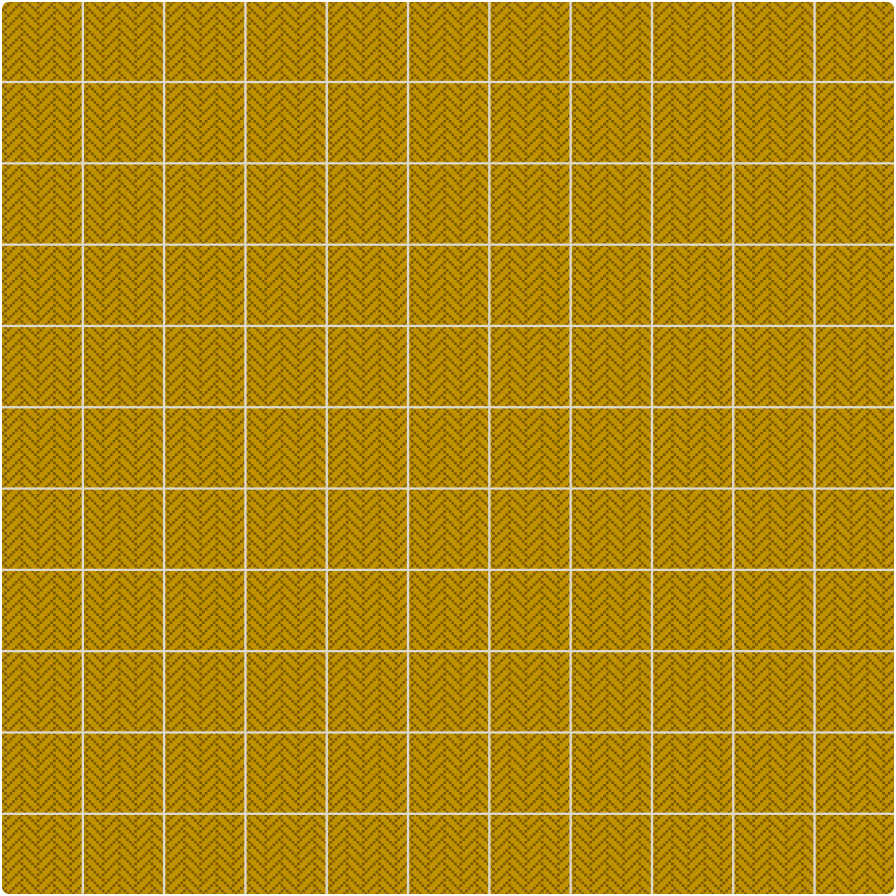
Write a Shadertoy shader that draws this pattern.

```glsl
// Golden interlocked herringbone of dotted diagonals, ruled by a pale square grid.

const float RULES        = 11.02;               // ruled squares across the canvas
const vec2  ORIGIN       = vec2(0.0185, 0.011); // first square, in squares
const float RULE_WIDTH   = 0.0026;              // canvas units
const float THREADS      = 30.0;                // threads per ruled square
const float STROKE_RUN   = 6.0;                 // threads across one diagonal stroke
const float STROKE_RISE  = 4.0;                 // threads between stacked strokes
const float MARGIN       = 0.0022;              // canvas units
const float CORNER       = 0.008;               // canvas units
const int   SAMPLES      = 4;                   // weave samples per pixel side

const vec3 GOLD  = vec3(0.758, 0.572, 0.000);
const vec3 BROWN = vec3(0.480, 0.354, 0.000);
const vec3 RULE  = vec3(0.865, 0.850, 0.810);
const vec3 PAPER = vec3(1.0);

// Ruled-grid coordinates: one unit per square
vec2 toSquares(vec2 fragPos) {
    return fragPos / iResolution.xy * RULES - ORIGIN;
}

// 1 on a dark stitch, 0 elsewhere: zigzags whose strokes overrun each turn
float stitch(vec2 thread) {
    vec2 cell = floor(thread);
    float fold = abs(mod(cell.x + 0.5, 2.0 * STROKE_RUN) - 0.5 - STROKE_RUN);
    float phase = floor(mod(cell.y + fold + 0.5, STROKE_RISE));
    bool onStroke = phase == 0.0;
    bool pastTurn = floor(mod(cell.x + 0.5, STROKE_RUN)) == 1.0;
    bool onOverrun = pastTurn && phase == 0.5 * STROKE_RISE;
    return (onStroke || onOverrun) ? 1.0 : 0.0;
}

// Signed distance to a box with rounded corners
float roundedBox(vec2 p, vec2 halfSize, float radius) {
    vec2 q = abs(p) - halfSize + radius;
    return length(max(q, 0.0)) + min(max(q.x, q.y), 0.0) - radius;
}

// Area coverage of a shape from its signed distance
float coverage(float dist, float pixel) {
    return clamp(0.5 - dist / pixel, 0.0, 1.0);
}

void mainImage(out vec4 fragColor, in vec2 fragCoord) {
    vec2 uv = fragCoord / iResolution.xy;
    float pixel = 1.0 / min(iResolution.x, iResolution.y);

    // Weave, averaged over the pixel
    float dark = 0.0;
    for (int j = 0; j < SAMPLES; j++) {
        for (int i = 0; i < SAMPLES; i++) {
            vec2 offset = (vec2(i, j) + 0.5) / float(SAMPLES) - 0.5;
            dark += stitch(toSquares(fragCoord + offset) * THREADS);
        }
    }
    dark /= float(SAMPLES * SAMPLES);
    vec3 color = mix(GOLD, BROWN, dark);

    // Ruled grid, with no line on the outer edges
    vec2 square = toSquares(fragCoord);
    vec2 index = clamp(round(square), 1.0, floor(RULES) - 1.0);
    vec2 toRule = abs(square - index) / RULES;
    float rule = coverage(min(toRule.x, toRule.y) - 0.5 * RULE_WIDTH, pixel);
    color = mix(color, RULE, rule);

    // Rounded cloth on white paper
    float edge = roundedBox(uv - 0.5, vec2(0.5 - MARGIN), CORNER);
    color = mix(PAPER, color, coverage(edge, pixel));

    fragColor = vec4(color, 1.0);
}
```
